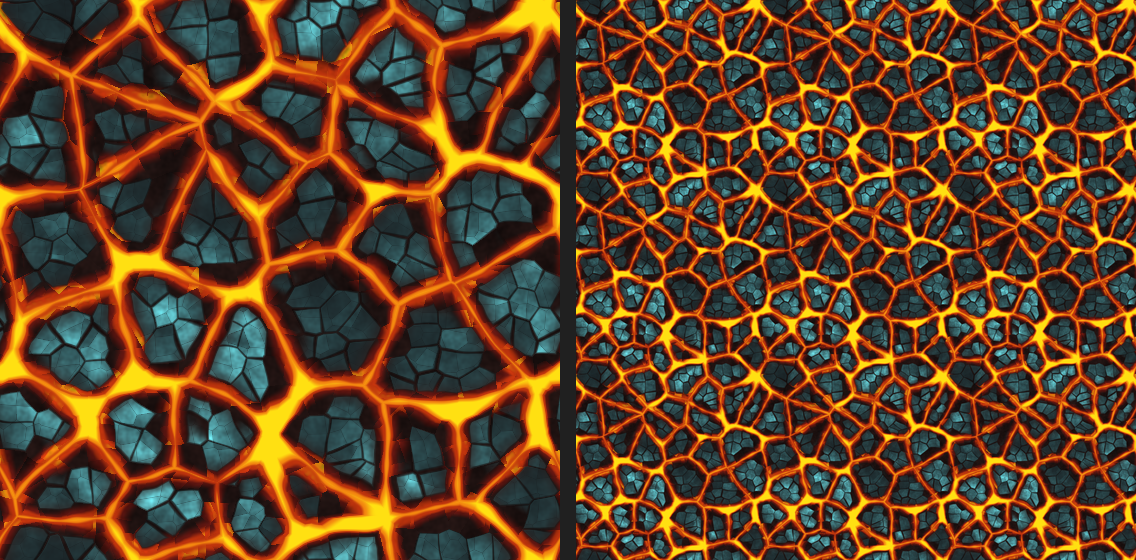
Left: one tile. Right: repeated 3 by 3.
Reproduce this texture procedurally as a Shadertoy shader.

```glsl
// Seamless cracked ground: clusters of teal slate stones parted by glowing lava veins.

vec2 hash2(vec2 p) {
    vec3 q = fract(p.xyx * vec3(0.1031, 0.1030, 0.0973));
    q += dot(q, q.yzx + 33.33);
    return fract((q.xx + q.yz) * q.zy);
}

// Gradient noise that wraps after n lattice steps, about -0.6 to 0.6
float corner(vec2 i, vec2 f, vec2 o, float n) {
    float a = 6.2832 * hash2(mod(i + o, n) + n).x;
    return dot(vec2(cos(a), sin(a)), f - o);
}

float noise(vec2 uv, float n) {
    vec2 i = floor(uv * n), f = fract(uv * n);
    vec2 u = f * f * f * (f * (f * 6.0 - 15.0) + 10.0);
    return mix(mix(corner(i, f, vec2(0, 0), n), corner(i, f, vec2(1, 0), n), u.x),
               mix(corner(i, f, vec2(0, 1), n), corner(i, f, vec2(1, 1), n), u.x), u.y);
}

// Wrapping Voronoi cells: lengths are in cell units, site is in canvas units
struct Cell { vec2 site; vec2 random; float edge; float junction; };

vec2 sitePoint(vec2 id, float n) {
    return id + 0.08 + 0.84 * hash2(mod(id, n) + 7.0 * n);
}

Cell voronoi(vec2 uv, float n) {
    vec2 p = uv * n, base = floor(p), home = base, site = p;
    vec3 nearest = vec3(9.0);
    for (int y = -2; y <= 2; y++)
    for (int x = -2; x <= 2; x++) {
        vec2 id = base + vec2(x, y), s = sitePoint(id, n);
        float d = distance(s, p);
        if (d < nearest.x) { nearest = vec3(d, nearest.xy); home = id; site = s; }
        else if (d < nearest.y) nearest = vec3(nearest.x, d, nearest.y);
        else nearest.z = min(nearest.z, d);
    }
    float edge = 9.0;
    for (int y = -2; y <= 2; y++)
    for (int x = -2; x <= 2; x++) {
        if (x == 0 && y == 0) continue;
        vec2 s = sitePoint(home + vec2(x, y), n);
        edge = min(edge, dot(0.5 * (s + site) - p, normalize(s - site)));
    }
    return Cell(site / n, hash2(mod(home, n) + 91.0), edge, nearest.z - nearest.x);
}

// Distance from the molten veins, which swell into pools at a few junctions
float veinDistance(vec2 uv) {
    vec2 warp = 0.03 * vec2(noise(uv, 4.0), noise(uv + 0.37, 4.0));
    warp += 0.012 * vec2(noise(uv, 11.0), noise(uv + 0.61, 12.0));
    Cell slab = voronoi(uv + warp, 6.0);
    float pool = smoothstep(-0.1, 0.4, noise(uv, 5.0));
    float swell = 1.0 - smoothstep(0.0, 0.55, slab.junction);
    return slab.edge - 0.22 * pool * swell * swell + 0.03 * noise(uv, 26.0) + 0.03 * noise(uv, 7.0);
}

// Cooling from yellow through orange and red to charred black
vec3 lavaColor(float d) {
    vec3 c = mix(vec3(1.0, 0.88, 0.07), vec3(0.95, 0.52, 0.06), smoothstep(-0.06, 0.008, d));
    c = mix(c, vec3(0.74, 0.20, 0.05), smoothstep(0.002, 0.032, d));
    c = mix(c, vec3(0.36, 0.08, 0.06), smoothstep(0.035, 0.085, d));
    return mix(c, vec3(0.11, 0.065, 0.06), smoothstep(0.075, 0.18, d));
}

void mainImage(out vec4 fragColor, in vec2 fragCoord) {
    vec2 uv = fragCoord / iResolution.xy;
    float blur = 1.5 / iResolution.y;

    // A slow warp makes some stones larger than others
    vec2 stretch = 0.03 * vec2(noise(uv, 5.0), noise(uv + 0.43, 5.0));
    Cell stone = voronoi(uv + stretch + 0.006 * noise(uv, 16.0), 19.0);
    Cell chip = voronoi(uv + stretch, 29.0);
    float vein = veinDistance(uv);
    float siteVein = veinDistance(stone.site - stretch);
    vec2 local = (uv + stretch - stone.site) * 19.0;
    float angle = 6.2832 * stone.random.y;
    float tilt = dot(local, vec2(cos(angle), sin(angle)));
    float grain = noise(uv, 60.0) + 0.6 * noise(uv, 130.0);

    // Faceted banks lit by the lava
    float facet = 0.1 * (stone.random.x - 0.5) + 0.06 * (chip.random.x - 0.5);
    facet += 0.08 * tilt + 0.02 * grain;
    vec3 color = lavaColor(vein + facet * smoothstep(0.015, 0.09, vein));
    color *= 1.0 + (0.3 * grain + 0.35 * tilt) * smoothstep(0.02, 0.1, vein);

    // Stones keep clear of the veins and of each other
    float gap = mix(0.0004, 0.0032, smoothstep(-0.3, 0.4, noise(uv, 11.0)));
    float inside = min(stone.edge / 19.0 - gap, (vein - 0.13) / 6.0);
    float mask = smoothstep(-blur, blur, inside) * smoothstep(0.11, 0.14, siteVein);

    // Slate shading: regional light, split faces, grain and a pale chipped rim
    float light = smoothstep(-0.4, 0.5, noise(uv + 0.2, 3.0));
    float shade = (0.3 + 0.75 * stone.random.x) * mix(0.4, 1.55, light);
    shade *= 1.0 + 0.5 * tilt + 0.5 * (chip.random.y - 0.5);
    shade *= 1.0 + 0.35 * grain + 0.5 * noise(uv, 22.0);
    shade *= mix(0.5, 1.1, smoothstep(0.12, 0.28, vein));
    shade *= mix(0.75, 1.0, smoothstep(0.0, 0.04, chip.edge));
    float rim = smoothstep(0.0, 0.001, inside) * (1.0 - smoothstep(0.001, 0.003, inside));
    shade += 0.25 * rim * smoothstep(-0.3, 0.5, local.y - local.x);
    vec3 slate = mix(vec3(0.09, 0.11, 0.12), vec3(0.23, 0.43, 0.45), shade);
    slate *= mix(0.65, 1.0, smoothstep(0.0, 0.003, inside));
    slate += vec3(0.35, 0.06, 0.0) * exp(-14.0 * max(vein, 0.0));

    fragColor = vec4(mix(color, slate, mask), 1.0);
}
```
